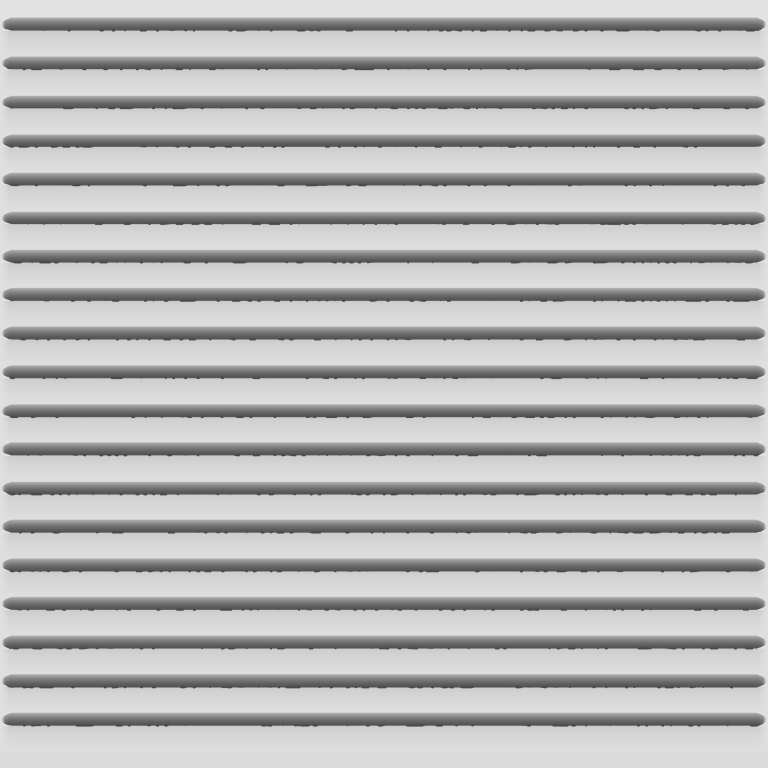
This pattern is drawn by a Shadertoy shader. Its source:

```glsl
const float PITCH = 0.05026;
const float LIP = 0.01; // height of a groove's lower edge inside its row

float hash(vec2 p) {
    vec3 q = fract(vec3(p.xyx) * 0.1031);
    q += dot(q, q.yzx + 33.33);
    return fract((q.x + q.y) * q.z);
}

// Smooth noise along one row
float rowNoise(float x, float row) {
    float cell = floor(x);
    return mix(hash(vec2(cell, row)), hash(vec2(cell + 1.0, row)),
               smoothstep(0.0, 1.0, x - cell));
}

// Antialiased step up at an edge
float cover(float distanceInside, float blur) {
    return smoothstep(-blur, blur, distanceInside);
}

void mainImage(out vec4 fragColor, in vec2 fragCoord) {
    vec2 uv = fragCoord / iResolution.xy;
    float pixel = 1.0 / iResolution.y;
    float fromEnd = min(uv.x, 1.0 - uv.x);

    // Nineteen rows, counted from the bottom
    float height = uv.y - 0.055 + LIP;
    float row = floor(height / PITCH);
    float above = height - row * PITCH - LIP;

    // Slat face: shaded under the groove, brighter toward its lower lip
    float below = mod(-above, PITCH);
    float face = mix(0.79, 0.875, pow(min(below / 0.034, 1.0), 0.6));
    face = mix(0.875, face, smoothstep(0.0, 0.014, fromEnd));

    // Plain borders at the top and bottom
    face = mix(face, 0.885, cover(uv.y - 0.968, 0.008));
    face = mix(face, 0.86, cover(0.021 - uv.y, pixel));

    // Groove with slightly varied depth, tapered ends and a specked lower edge
    float depth = 0.0158 + 0.0018 * hash(vec2(row, 7.0));
    float shift = 0.001 * (hash(vec2(row, 19.0)) - 0.5);
    float taper = sqrt(clamp((fromEnd - 0.002) / 0.013, 0.0, 1.0));
    float speck = smoothstep(0.62, 0.85, rowNoise(uv.x * 190.0, row));
    float top = mix(0.5 * depth, depth, taper);
    float bottom = mix(0.45 * depth, -0.0011 * speck, taper);
    float y = above - shift;
    float groove = cover(y - bottom, 0.7 * pixel)
                 * cover(top - y, max(0.0011, 0.7 * pixel))
                 * smoothstep(0.001, 0.007, fromEnd)
                 * step(0.0, row) * step(row, 18.0);

    // Dark at the bottom of the groove, fading upward
    float rise = clamp(y / depth, 0.0, 1.0);
    float shadow = 0.325 + 0.375 * pow(rise, 1.6);
    shadow -= 0.04 * speck * smoothstep(0.2, 0.0, rise);
    shadow += 0.12 * smoothstep(0.014, 0.0, fromEnd);

    fragColor = vec4(vec3(mix(face, shadow, groove)), 1.0);
}
```
